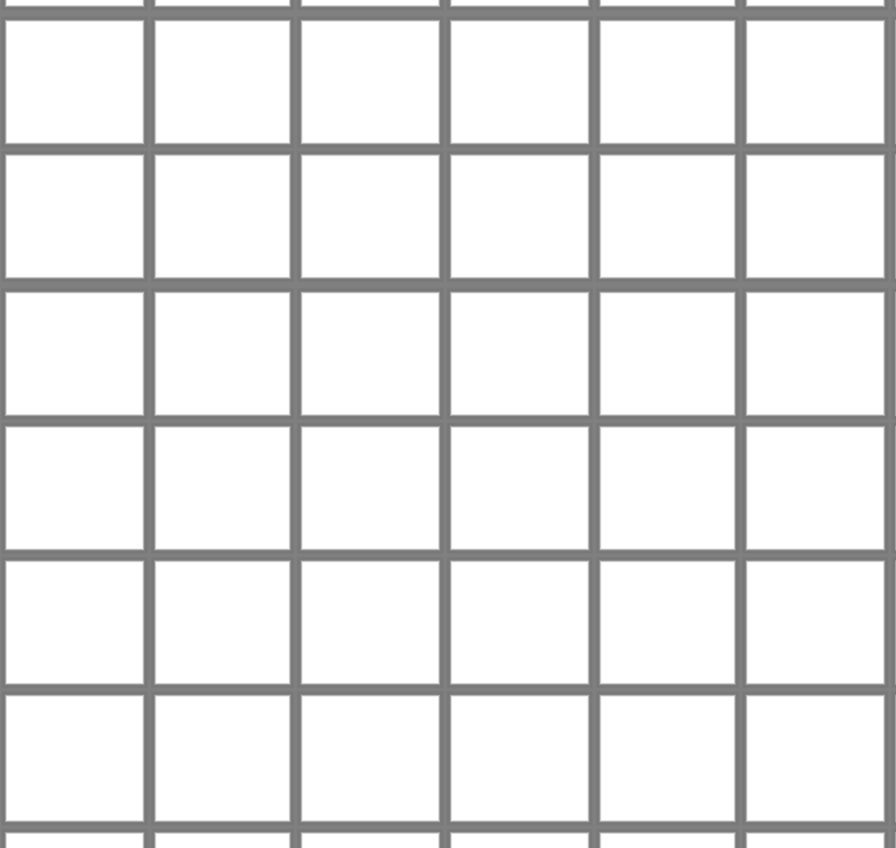
Write a Shadertoy shader that draws this pattern.

```glsl
// Grey grid of six by six white cells, with line edges snapped to a coarse raster.
#define RASTER vec2(300.0, 284.0)       // coarse units across and down
#define FIRST_START vec2(48.3, 2.7)     // leading edge of line zero
#define FIRST_END vec2(52.3, 7.45)      // trailing edge of line zero
#define START_PITCH vec2(49.6, 45.45)   // spacing of leading edges
#define END_PITCH vec2(49.6, 45.3)      // spacing of trailing edges
#define EDGE_SOFTNESS 0.55
#define RIM_DEPTH 0.9
#define RIM_DARKENING 0.03
#define LINE_GREY 0.5
#define CELL_WHITE 1.0

// Signed distance to the nearest line on each axis, negative inside.
vec2 lineDistance(vec2 p) {
    vec2 firstCentre = 0.5 * (FIRST_START + FIRST_END);
    vec2 index = floor((p - firstCentre) / START_PITCH + 0.5);
    vec2 start = floor(FIRST_START + START_PITCH * index);
    vec2 end = floor(FIRST_END + END_PITCH * index);
    return max(start - p, p - end);
}

void mainImage(out vec4 fragColor, in vec2 fragCoord) {
    // Raster coordinates, measured from the upper left
    vec2 uv = fragCoord / iResolution.xy;
    vec2 p = vec2(uv.x, 1.0 - uv.y) * RASTER;
    vec2 axes = lineDistance(p);
    float d = min(axes.x, axes.y);

    // Slightly darker rim just inside each line edge
    float rim = 1.0 - smoothstep(0.0, RIM_DEPTH, abs(d + RIM_DEPTH));
    float grey = LINE_GREY - RIM_DARKENING * rim;

    // Soft step from line to cell, never narrower than a screen pixel
    float pixel = RASTER.x / iResolution.x;
    float soft = max(EDGE_SOFTNESS, 0.7 * pixel);
    float shade = mix(grey, CELL_WHITE, smoothstep(-soft, soft, d));
    fragColor = vec4(vec3(shade), 1.0);
}
```
